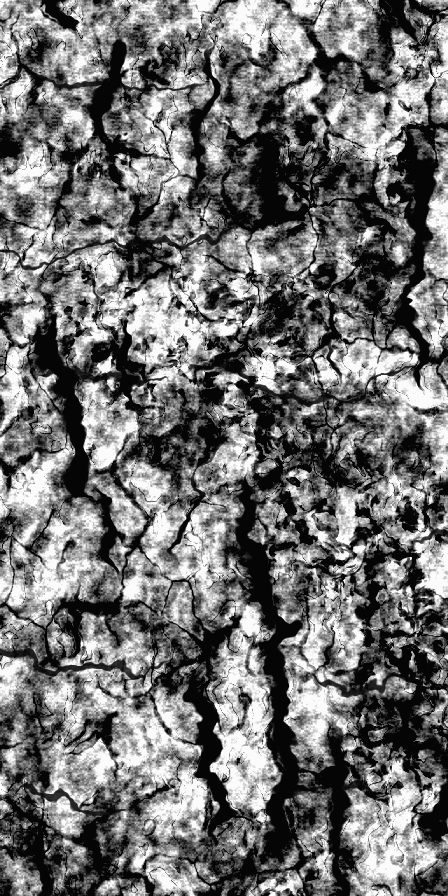
This texture is drawn by a Shadertoy shader. Its source:

```glsl
float hash(vec2 p) {
    return fract(sin(dot(p, vec2(127.1, 311.7))) * 43758.5453);
}

vec2 hash2(vec2 p) {
    return vec2(hash(p), hash(p + 41.3));
}

float noise(vec2 p) {
    vec2 i = floor(p), f = fract(p);
    f = f * f * (3.0 - 2.0 * f);
    return mix(mix(hash(i), hash(i + vec2(1, 0)), f.x),
               mix(hash(i + vec2(0, 1)), hash(i + vec2(1, 1)), f.x), f.y);
}

float fbm(vec2 p, int octaves) {
    float sum = 0.0, amp = 0.5, total = 0.0;
    for (int i = 0; i < octaves; i++) {
        sum += amp * noise(p);
        total += amp;
        amp *= 0.55;
        p = mat2(0.8, 0.6, -0.6, 0.8) * p * 2.0 + 17.3;
    }
    return sum / total;
}

// Bark plates: x = distance to the border, y = random value of the plate
vec2 plates(vec2 p) {
    vec2 cell = floor(p), nearest = vec2(0), id = vec2(0);
    float best = 9.0, border = 9.0;
    for (int k = 0; k < 9; k++) {
        vec2 c = cell + vec2(k % 3 - 1, k / 3 - 1);
        vec2 d = c + hash2(c) - p;
        if (dot(d, d) < best) { best = dot(d, d); nearest = d; id = c; }
    }
    for (int k = 0; k < 25; k++) {
        vec2 c = cell + vec2(k % 5 - 2, k / 5 - 2);
        vec2 d = c + hash2(c) - p, side = d - nearest;
        if (dot(side, side) > 0.0001)
            border = min(border, dot(0.5 * (nearest + d), normalize(side)));
    }
    return vec2(border, hash(id + 7.7));
}

// Wandering gap along y that opens and closes
float fissure(vec2 p, float seed, float width) {
    float path = 0.22 * (fbm(vec2(p.y * 2.5, seed), 3) - 0.5)
               + 0.08 * (fbm(vec2(p.y * 15.0, seed + 9.0), 3) - 0.5);
    float open = smoothstep(0.5, 0.85, noise(vec2(p.y * 5.0, seed + 20.0)));
    float halfWidth = width * open * (0.2 + 1.6 * fbm(p * 30.0 + seed, 3));
    float gap = 1.0 - smoothstep(halfWidth * 0.8, halfWidth + 0.004, abs(p.x - path));
    return gap * smoothstep(0.0, 0.2, open);
}

float height(vec2 p) {
    return fbm(p * vec2(24.0, 17.0), 4);
}

// Thin ragged edges of peeling layers
float flakeEdge(vec2 p, float layers) {
    float level = fract(fbm(p, 4) * layers);
    return (1.0 - smoothstep(0.03, 0.16, level)) * smoothstep(0.0, 0.03, level);
}

void mainImage(out vec4 fragColor, in vec2 fragCoord) {
    vec2 p = fragCoord / iResolution.x;
    vec2 bend = vec2(fbm(p * 13.0, 4), fbm(p * 13.0 + 50.0, 4)) - 0.5;
    vec2 q = p + 0.07 * bend;

    // Mottled tone, relief and grain
    vec2 plate = plates(q * vec2(8.5, 6.5));
    float relief = height(q) - height(q + vec2(0.011, -0.009));
    float tone = 0.605 + 1.6 * (fbm(q * vec2(13.0, 10.0) + 3.0, 4) - 0.5);
    tone += 0.2 * (plate.y - 0.5) + 1.35 * relief;
    tone += 1.15 * (fbm(p * vec2(46.0, 50.0), 3) - 0.5);
    tone += 0.22 * (noise(p * vec2(90.0, 220.0)) - 0.5);
    tone += 0.28 * (hash(floor(p * 256.0)) - 0.5);

    // Flakes with a pale rim beside each dark edge
    vec2 flakePos = q * vec2(11.0, 7.0) + 30.0;
    float broken = smoothstep(0.35, 0.6, noise(p * 14.0 + 8.0));
    tone -= 0.5 * broken * flakeEdge(flakePos, 6.0);
    tone += 0.25 * broken * flakeEdge(flakePos + vec2(0.09, -0.06), 6.0);

    // Cracks between plates
    float crackWidth = 0.07 * smoothstep(0.3, 0.8, noise(p * 11.0 + 70.0));
    float crack = 1.0 - smoothstep(crackWidth * 0.4, crackWidth + 0.035, plate.x);
    tone -= 0.65 * crack * smoothstep(0.25, 0.55, noise(p * 17.0 + 90.0));

    // Crumbly pitted areas
    float crumbly = smoothstep(0.5, 0.72, fbm(p * vec2(4.5, 2.5) + 12.0, 3));
    tone -= 0.7 * crumbly * smoothstep(0.52, 0.64, fbm(q * 44.0, 3));

    // Deep vertical fissures and fine horizontal breaks
    float gap = 0.0, shade = 0.0;
    for (int i = 0; i < 6; i++) {
        float seed = float(i) * 5.37 + 2.0;
        vec2 v = q - vec2((float(i) + 0.3 + 0.5 * hash(vec2(seed))) / 6.0, 0.0);
        vec2 h = q.yx - vec2((float(i) + 0.5) / 3.0, 0.0);
        gap = max(gap, fissure(v, seed, 0.021));
        shade = max(shade, fissure(v + vec2(0.008, 0.0), seed, 0.028));
        gap = max(gap, 0.85 * fissure(h, seed + 60.0, 0.006));
    }
    tone -= 0.2 * shade;
    tone = mix(tone, 0.02, gap);

    fragColor = vec4(vec3(clamp(tone, 0.02, 0.985)), 1.0);
}
```
